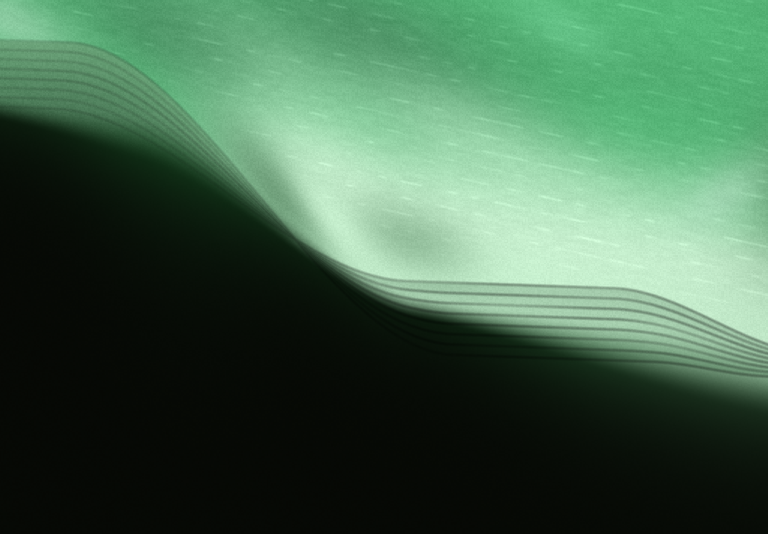
Write a Shadertoy shader that draws this background.

```glsl
const float ASPECT = 1.438;
const vec3 BLACK = vec3(0.024, 0.034, 0.018);
const vec3 DEEP = vec3(0.085, 0.27, 0.125);
const vec3 MOSS = vec3(0.36, 0.54, 0.40);
const vec3 SHADE = vec3(0.28, 0.53, 0.37);
const vec3 GREEN = vec3(0.33, 0.70, 0.46);
const vec3 PALE = vec3(0.79, 0.95, 0.82);
const vec3 MIST = vec3(0.68, 0.86, 0.74);
const float STRANDS = 8.0;
const float STRAND_WIDTH = 0.0026;
const float GRAIN = 0.03;
const float STREAK = 0.06;
const float STREAK_TILT = -0.22;

float hash(vec2 p) {
    vec3 q = fract(p.xyx * 0.1031);
    q += dot(q, q.yzx + 33.33);
    return fract((q.x + q.y) * q.z);
}

float noise(vec2 p) {
    vec2 i = floor(p), f = fract(p);
    f = f * f * (3.0 - 2.0 * f);
    return mix(mix(hash(i), hash(i + vec2(1, 0)), f.x),
               mix(hash(i + vec2(0, 1)), hash(i + vec2(1, 1)), f.x), f.y);
}

vec2 rotate(vec2 p, float a) {
    return vec2(cos(a) * p.x + sin(a) * p.y, cos(a) * p.y - sin(a) * p.x);
}

// Soft tilted ellipse
float blob(vec2 uv, vec2 center, vec2 radius, float tilt) {
    vec2 d = rotate((uv - center) * vec2(ASPECT, 1.0), tilt) / radius;
    return exp(-dot(d, d));
}

// Boundary of the dark slope
float slopeEdge(float x) {
    return 0.80 - 0.28 * x - 0.22 * smoothstep(0.18, 0.54, x);
}

// Two rims of the ribbon, which cross and swap sides
vec2 ribbonRims(float x) {
    float steep = 0.925 - 0.05 * x - 0.56 * smoothstep(0.09, 0.59, x) - 0.02 * smoothstep(0.85, 1.0, x);
    float gentle = 0.80 - 0.05 * x - 0.30 * smoothstep(0.07, 0.53, x) - 0.11 * smoothstep(0.80, 1.06, x);
    return vec2(steep, gentle);
}

vec3 sky(vec2 uv, float height) {
    vec2 along = rotate(uv * vec2(ASPECT, 1.0), STREAK_TILT);
    float cloud = noise(along * vec2(3.0, 9.0) + 4.0) - 0.5;
    float glow = 1.0 - smoothstep(0.14, 0.47, height + 0.07 * cloud);
    vec3 col = mix(GREEN, PALE, glow * smoothstep(0.14, 0.46, uv.x));
    col *= 1.0 + 0.08 * cloud;

    // Cloudy shadows
    col = mix(col, SHADE, 0.75 * blob(uv, vec2(0.47, 0.94), vec2(0.28, 0.10), -0.45));
    col = mix(col, SHADE, 0.65 * blob(uv, vec2(0.21, 0.95), vec2(0.24, 0.11), -0.5));
    col = mix(col, MOSS, 0.50 * blob(uv, vec2(0.535, 0.55), vec2(0.13, 0.065), -0.4));
    col = mix(col, MOSS, 0.75 * blob(uv, vec2(0.365, 0.63), vec2(0.17, 0.05), -0.9));
    col = mix(col, MOSS, 0.55 * blob(uv, vec2(1.03, 0.64), vec2(0.09, 0.16), -0.15));

    // Pale patches
    col = mix(col, PALE, 0.85 * blob(uv, vec2(0.435, 0.59), vec2(0.12, 0.032), -0.95));
    col = mix(col, PALE, 0.35 * blob(uv, vec2(0.62, 0.74), vec2(0.28, 0.08), -0.5));
    col = mix(col, MIST, 0.60 * blob(uv, vec2(0.94, 0.63), vec2(0.09, 0.05), 0.6));
    col = mix(col, MIST, 0.60 * blob(uv, vec2(0.01, 0.96), vec2(0.15, 0.06), -0.5));
    col = mix(col, vec3(0.42, 0.79, 0.56), 0.7 * blob(uv, vec2(0.73, 0.95), vec2(0.10, 0.04), -0.5));

    // Thin broken streaks
    vec2 cell = along * vec2(45.0, 34.0);
    float row = floor(cell.y);
    cell.x += 9.0 * hash(vec2(row, 3.0));
    float dash = smoothstep(0.14, 0.0, abs(fract(cell.y) - 0.5));
    dash *= smoothstep(0.45, 0.95, noise(vec2(cell.x, row * 7.0)));
    float weave = noise(along * vec2(40.0, 160.0)) - 0.5;
    return col + (STREAK * dash + 0.03 * weave) * smoothstep(0.05, 0.2, height);
}

void mainImage(out vec4 fragColor, in vec2 fragCoord) {
    vec2 uv = fragCoord / iResolution.xy;
    float height = uv.y - slopeEdge(uv.x);
    vec3 col = sky(uv, height);

    // Translucent ribbon, open towards the slope on the left
    vec2 rims = ribbonRims(uv.x);
    float span = rims.x - rims.y;
    float across = (uv.y - rims.y) / (abs(span) < 0.001 ? 0.001 : span);
    float left = 1.0 - smoothstep(0.25, 0.40, uv.x);
    float bottom = min(rims.x, rims.y) - 0.15 * left;
    float inside = smoothstep(-0.005, 0.005, min(uv.y - bottom, max(rims.x, rims.y) - uv.y));
    vec3 veil = MOSS * mix(0.80, 1.15, clamp(across, 0.0, 1.0));
    col = mix(col, veil, inside * mix(0.28, 0.82, left));

    // Dark slope with a soft lip and green afterglow
    float right = smoothstep(0.55, 1.0, uv.x);
    float hump = exp(-pow((uv.x - 0.23) / 0.13, 2.0));
    float soft = 0.026 + 0.028 * hump + 0.055 * right;
    float afterglow = 0.38 + 0.55 * hump + 0.45 * smoothstep(0.5, 0.8, uv.x);
    float reach = 0.075 + 0.035 * hump + 0.025 * right;
    vec3 dark = mix(BLACK, DEEP, afterglow * exp(min(height, 0.0) / reach));
    dark += 0.11 * right * exp(min(height, 0.0) / 0.08);
    float lit = smoothstep(-soft, soft * 0.8, height);
    col = mix(dark, col, lit);

    // Fine strands fanning between the rims
    vec2 slope = (ribbonRims(uv.x + 0.002) - ribbonRims(uv.x - 0.002)) / (0.004 * ASPECT);
    float strands = 0.0;
    for (float i = 0.0; i < STRANDS; i++) {
        float k = i / (STRANDS - 1.0);
        float m = mix(slope.x, slope.y, k);
        float d = abs(uv.y - mix(rims.x, rims.y, k)) / sqrt(1.0 + m * m);
        float strength = 0.55 + 0.45 * noise(vec2(uv.x * 9.0, i * 5.0));
        strands = max(strands, strength * smoothstep(2.0 * STRAND_WIDTH, 0.0, d));
    }
    col *= 1.0 - strands * mix(0.34, 0.16, left);

    // Film grain
    float grain = hash(floor(uv * vec2(512.0, 356.0))) - 0.5;
    col += grain * GRAIN * (0.15 + lit);
    fragColor = vec4(clamp(col, 0.0, 1.0), 1.0);
}
```
